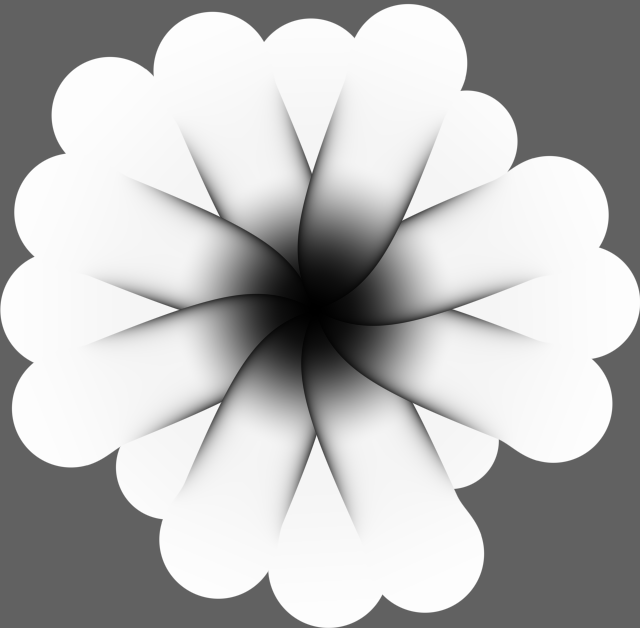
Write a Shadertoy shader that draws this texture map.

```glsl
#define CENTER vec2(-0.008, 0.0066)
#define BACKDROP 0.38
#define PETAL_TONE 0.96
#define TIP_TONE 0.992
#define BODY_WIDTH 0.085
#define ROOT_TAPER 0.066
#define FRONT_CAP 0.094
#define EDGE_DARK 0.76
#define EDGE_SOFT 0.0125

// Tip distance, angle offset in degrees, counterclockwise
const float frontReach[8] = float[8](0.414, 0.415, 0.419, 0.397, 0.426, 0.408, 0.403, 0.420);
const float frontTilt[8] = float[8](0.7, 0.5, -0.5, -0.3, 1.8, 1.0, -0.5, 1.8);
const float backReach[8] = float[8](0.427, 0.361, 0.371, 0.450, 0.408, 0.343, 0.411, 0.300);
const float backTilt[8] = float[8](1.6, 3.0, 1.0, 1.5, 0.0, 2.0, 3.0, 1.0);
const float backCap[8] = float[8](0.091, 0.081, 0.093, 0.093, 0.093, 0.083, 0.096, 0.077);

float smoothUnion(float a, float b, float k) {
    float h = max(k - abs(a - b), 0.0) / k;
    return min(a, b) - 0.25 * k * h * h;
}

// Rotates p so that x runs along the petal and y across it
vec2 alongPetal(vec2 p, float degrees) {
    float a = radians(degrees);
    vec2 axis = vec2(cos(a), sin(a));
    return vec2(dot(p, axis), dot(p, vec2(-axis.y, axis.x)));
}

float halfWidth(float u) {
    return BODY_WIDTH * (1.0 - exp(-max(u, 0.0) / ROOT_TAPER));
}

// Tapered stem joined to a round cap
float petalDistance(vec2 q, float reach, float cap) {
    float body = max(abs(q.y) - halfWidth(q.x), max(q.x - reach, -q.x));
    float tip = length(q - vec2(reach, 0.0)) - cap;
    return smoothUnion(body, tip, 0.012);
}

float petalTone(float u) {
    return mix(PETAL_TONE, TIP_TONE, smoothstep(0.25, 0.5, u));
}

// Dark throat plus shaded sides that fade toward the tip
float frontShade(vec2 q, float throat) {
    float r = length(q);
    float glow = 0.08 * smoothstep(0.0, 0.08, r);
    float light = mix(glow, 1.0, smoothstep(0.05, throat, r));
    float inset = max(halfWidth(q.x) - abs(q.y), 0.0);
    float side = exp(-inset / EDGE_SOFT) * (1.0 - smoothstep(0.19, 0.38, q.x));
    return petalTone(q.x) * light * (1.0 - EDGE_DARK * side);
}

void mainImage(out vec4 fragColor, in vec2 fragCoord) {
    vec2 p = (fragCoord - 0.5 * iResolution.xy) / iResolution.y - CENTER;
    float aa = 0.75 / iResolution.y;
    float tone = BACKDROP;

    // Rear ring
    for (int i = 0; i < 8; i++) {
        vec2 q = alongPetal(p, 45.0 * float(i) + backTilt[i]);
        float d = petalDistance(q, backReach[i], backCap[i]);
        tone = mix(tone, petalTone(q.x), 1.0 - smoothstep(-aa, aa, d));
    }

    // Front ring, each petal overlapping the one before
    for (int i = 0; i < 8; i++) {
        vec2 q = alongPetal(p, 112.5 + 45.0 * float(i) + frontTilt[i]);
        float d = petalDistance(q, frontReach[i], FRONT_CAP);
        float throat = i == 7 ? 0.245 : 0.228;
        tone = mix(tone, frontShade(q, throat), 1.0 - smoothstep(-aa, aa, d));
    }

    fragColor = vec4(vec3(tone), 1.0);
}
```
